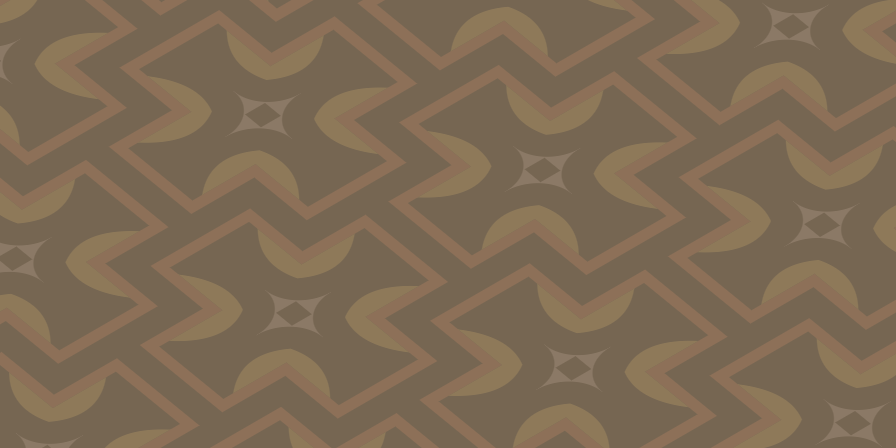
Give the GLSL for this pattern, as a WebGL 1 fragment shader.

```glsl
precision highp float;
// Interlocking skewed crosses, each with a banded rim, four pointed lobes in its
// notches and a hollow star at its centre. Space is measured across two slanted
// edge directions, then folded into two offset grids that together fill the plane.

uniform vec2 u_resolution;

// Lengths are fractions of the canvas height.
const vec2 CENTRE = vec2(0.587, 0.743);     // middle of one cross
const vec2 STEP = vec2(0.2995, 0.418);      // half period across each edge direction
const vec2 ARM_REACH = vec2(0.272, 0.252);
const vec2 ARM_WIDTH = vec2(0.120, 0.111);
const float RIM = 0.0247;
const vec2 STAR_REACH = vec2(0.090, 0.078);
const vec2 HOLE = vec2(0.0240, 0.0213);

const vec3 BROWN = vec3(0.463, 0.400, 0.322);
const vec3 COPPER = vec3(0.553, 0.439, 0.345);
const vec3 OLIVE = vec3(0.555, 0.475, 0.350);
const vec3 SAND = vec3(0.545, 0.475, 0.400);

// Distances across the two slanted edge directions.
vec2 acrossEdges(vec2 p) {
  return vec2(dot(p, vec2(0.632, 0.775)), dot(p, vec2(0.500, -0.866)));
}

// Folds the plane into one quadrant of the nearest repeat.
vec2 foldCell(vec2 p, vec2 halfCell) {
  return abs(mod(p + halfCell, 2.0 * halfCell) - halfCell);
}

float boxDistance(vec2 q, vec2 halfSize) {
  vec2 d = q - halfSize;
  return max(d.x, d.y);
}

float crossDistance(vec2 q) {
  return min(boxDistance(q, vec2(ARM_REACH.x, ARM_WIDTH.y)),
             boxDistance(q, vec2(ARM_WIDTH.x, ARM_REACH.y)));
}

// Approximate distance to the region above a parabola.
float parabolaDistance(float along, float height, float middle, float base) {
  const float BEND = 4.8;
  float x = along - middle;
  float slope = 2.0 * BEND * x;
  return (base + BEND * x * x - height) / sqrt(1.0 + slope * slope);
}

// Two bowed sides meet in a point that faces the centre.
float lobeDistance(vec2 q) {
  return max(parabolaDistance(q.x, q.y, 0.130, 0.0443),
             parabolaDistance(q.y, q.x, 0.112, 0.0547));
}

// Concave star: a box with a round bite from each corner, less its hole.
float starDistance(vec2 q) {
  float bite = (1.0 - length(1.0 - q / STAR_REACH)) * STAR_REACH.y;
  float star = max(bite, boxDistance(q, STAR_REACH));
  return max(star, -boxDistance(q, HOLE));
}

float coverage(float distance, float pixel) {
  return clamp(0.5 - distance / pixel, 0.0, 1.0);
}

vec3 paintCross(vec3 colour, vec2 q, float pixel) {
  float body = crossDistance(q);
  float inner = body + RIM;
  colour = mix(colour, COPPER, coverage(max(body, -inner), pixel));
  colour = mix(colour, OLIVE, coverage(max(lobeDistance(q), inner), pixel));
  return mix(colour, SAND, coverage(starDistance(q), pixel));
}

void main() {
  float pixel = 1.0 / u_resolution.y;
  vec2 p = acrossEdges(gl_FragCoord.xy * pixel - CENTRE);

  // The second grid sits half a cell off in both directions.
  vec3 colour = paintCross(BROWN, foldCell(p, STEP), pixel);
  colour = paintCross(colour, foldCell(p + STEP, STEP), pixel);

  gl_FragColor = vec4(colour, 1.0);
}
```
